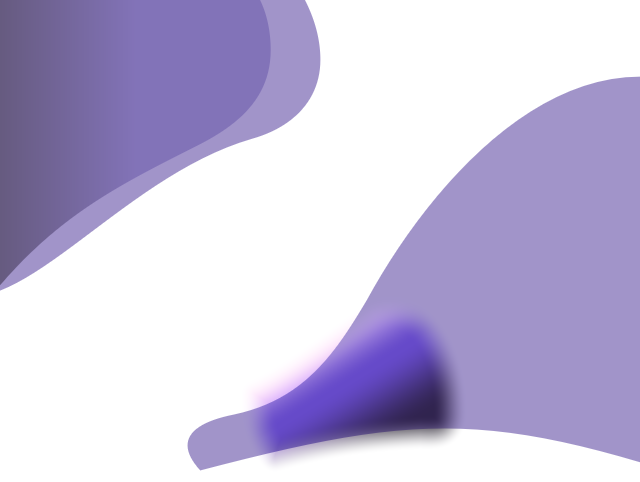
A Shadertoy shader for this background:

```glsl
// Two lilac waves on white, with a blurred violet glow on the lower one.
// Each outline is a closed path of cubic curves, turned into a signed distance
// by walking short edges; colours come from linear ramps.

const float ASPECT = 1.3264;      // design width in units of canvas height
const int CURVE_STEPS = 24;       // edges per cubic curve
const float GLOW_BLUR = 0.036;    // half width of the soft glow rim
const vec2 GLOW_AXIS = vec2(0.53, -0.85);
const float SHADE_WIDTH = 0.28;   // extent of the dark ramp at the left

const vec3 PAPER = vec3(1.0);
const vec3 LILAC = vec3(0.63, 0.58, 0.79);
const vec3 VIOLET = vec3(0.51, 0.45, 0.72);
const vec3 DUSK = vec3(0.40, 0.355, 0.50);
const vec3 GLOW_PALE = vec3(0.72, 0.61, 0.90);
const vec3 GLOW_VIVID = vec3(0.40, 0.29, 0.79);
const vec3 GLOW_DARK = vec3(0.19, 0.14, 0.31);
const vec3 HALO_PINK = vec3(1.0, 0.83, 0.97);
const vec3 HALO_LILAC = vec3(0.80, 0.66, 1.0);
const vec3 HALO_GREY = vec3(0.24, 0.22, 0.27);

// Path state: x is the squared distance, y the inside (-1) or outside (+1) sign.
const vec2 EMPTY_PATH = vec2(1e3, 1.0);

void addEdge(inout vec2 path, vec2 p, vec2 a, vec2 b) {
    vec2 e = b - a, w = p - a;
    vec2 offset = w - e * clamp(dot(w, e) / max(dot(e, e), 1e-9), 0.0, 1.0);
    path.x = min(path.x, dot(offset, offset));
    bool spans = (a.y > p.y) != (b.y > p.y);
    if (spans && w.x < e.x * w.y / e.y) path.y = -path.y;
}

void addCurve(inout vec2 path, vec2 p, vec2 a, vec2 b, vec2 c, vec2 d) {
    vec2 last = a;
    for (int i = 1; i <= CURVE_STEPS; i++) {
        float t = float(i) / float(CURVE_STEPS), s = 1.0 - t;
        vec2 next = s*s*s*a + 3.0*s*s*t*b + 3.0*s*t*t*c + t*t*t*d;
        if (i == CURVE_STEPS) next = d;
        addEdge(path, p, last, next);
        last = next;
    }
}

float signedDistance(vec2 path) { return path.y * sqrt(path.x); }

// Closes an upper wave around the top left corner, outside the canvas.
void closeCorner(inout vec2 path, vec2 p, vec2 left, vec2 top) {
    vec2 low = left + vec2(-0.1, -0.04);
    vec2 corner = vec2(-0.1, 1.1);
    vec2 high = top + vec2(-0.05, 0.1);
    addEdge(path, p, left, low);
    addEdge(path, p, low, corner);
    addEdge(path, p, corner, high);
    addEdge(path, p, high, top);
}

float upperOuter(vec2 p) {
    vec2 path = EMPTY_PATH;
    vec2 top = vec2(0.632, 1.0), side = vec2(0.664, 0.876);
    vec2 bend = vec2(0.522, 0.712), left = vec2(0.0, 0.397);
    addCurve(path, p, top, vec2(0.653, 0.959), vec2(0.664, 0.917), side);
    addCurve(path, p, side, vec2(0.664, 0.796), vec2(0.611, 0.737), bend);
    addCurve(path, p, bend, vec2(0.311, 0.651), vec2(0.138, 0.451), left);
    closeCorner(path, p, left, top);
    return signedDistance(path);
}

float upperInner(vec2 p) {
    vec2 path = EMPTY_PATH;
    vec2 top = vec2(0.539, 1.0), side = vec2(0.561, 0.896);
    vec2 bend = vec2(0.415, 0.701), left = vec2(0.0, 0.408);
    addCurve(path, p, top, vec2(0.554, 0.969), vec2(0.561, 0.933), side);
    addCurve(path, p, side, vec2(0.561, 0.796), vec2(0.492, 0.741), bend);
    addCurve(path, p, bend, vec2(0.259, 0.622), vec2(0.130, 0.560), left);
    closeCorner(path, p, left, top);
    return signedDistance(path);
}

float lowerWave(vec2 p) {
    vec2 path = EMPTY_PATH;
    vec2 tip = vec2(0.415, 0.024), neck = vec2(0.485, 0.140), slope = vec2(0.760, 0.377);
    vec2 crest = vec2(ASPECT, 0.841), base = vec2(ASPECT, 0.041);
    vec2 beyondCrest = vec2(1.5, 0.84), beyondBase = vec2(1.5, -0.01);
    addCurve(path, p, tip, vec2(0.363, 0.081), vec2(0.389, 0.121), neck);
    addCurve(path, p, neck, vec2(0.630, 0.171), vec2(0.694, 0.266), slope);
    addCurve(path, p, slope, vec2(0.877, 0.592), vec2(1.088, 0.841), crest);
    addEdge(path, p, crest, beyondCrest);
    addEdge(path, p, beyondCrest, beyondBase);
    addEdge(path, p, beyondBase, base);
    addCurve(path, p, base, vec2(0.976, 0.145), vec2(0.812, 0.128), tip);
    return signedDistance(path);
}

float glowShape(vec2 p) {
    vec2 path = EMPTY_PATH;
    vec2 left = vec2(0.532, 0.180), top = vec2(0.777, 0.344), right = vec2(0.933, 0.145);
    vec2 heel = vec2(0.872, 0.102), foot = vec2(0.570, 0.055);
    addCurve(path, p, left, vec2(0.604, 0.214), vec2(0.691, 0.283), top);
    addCurve(path, p, top, vec2(0.864, 0.378), vec2(0.933, 0.275), right);
    addCurve(path, p, right, vec2(0.933, 0.102), vec2(0.907, 0.100), heel);
    addCurve(path, p, heel, vec2(0.760, 0.097), vec2(0.674, 0.085), foot);
    addCurve(path, p, foot, vec2(0.544, 0.085), vec2(0.532, 0.136), left);
    return signedDistance(path);
}

vec3 ramp(vec3 a, vec3 b, vec3 c, vec3 stops, float x) {
    vec3 start = mix(a, b, smoothstep(stops.x, stops.y, x));
    return mix(start, c, smoothstep(stops.y, stops.z, x));
}

float coverage(float d) { return clamp(0.5 - d * iResolution.y, 0.0, 1.0); }

void mainImage(out vec4 fragColor, in vec2 fragCoord) {
    vec2 p = fragCoord / iResolution.xy * vec2(ASPECT, 1.0);
    // Flat waves
    vec3 shade = mix(DUSK, VIOLET, clamp(p.x / SHADE_WIDTH, 0.0, 1.0));
    float lower = coverage(lowerWave(p));
    vec3 color = mix(PAPER, LILAC, max(lower, coverage(upperOuter(p))));
    color = mix(color, shade, coverage(upperInner(p)));
    // Glow: vivid over the wave, a pale halo and grey shadow over the paper
    float along = dot(p, GLOW_AXIS);
    vec3 vivid = ramp(GLOW_PALE, GLOW_VIVID, GLOW_DARK, vec3(0.105, 0.205, 0.35), along);
    vec3 halo = ramp(HALO_PINK, HALO_LILAC, HALO_GREY, vec3(0.11, 0.19, 0.36), along);
    float glow = 1.0 - smoothstep(-GLOW_BLUR, GLOW_BLUR, glowShape(p));
    color = mix(color, mix(halo, vivid, lower), glow);
    fragColor = vec4(color, 1.0);
}
```
